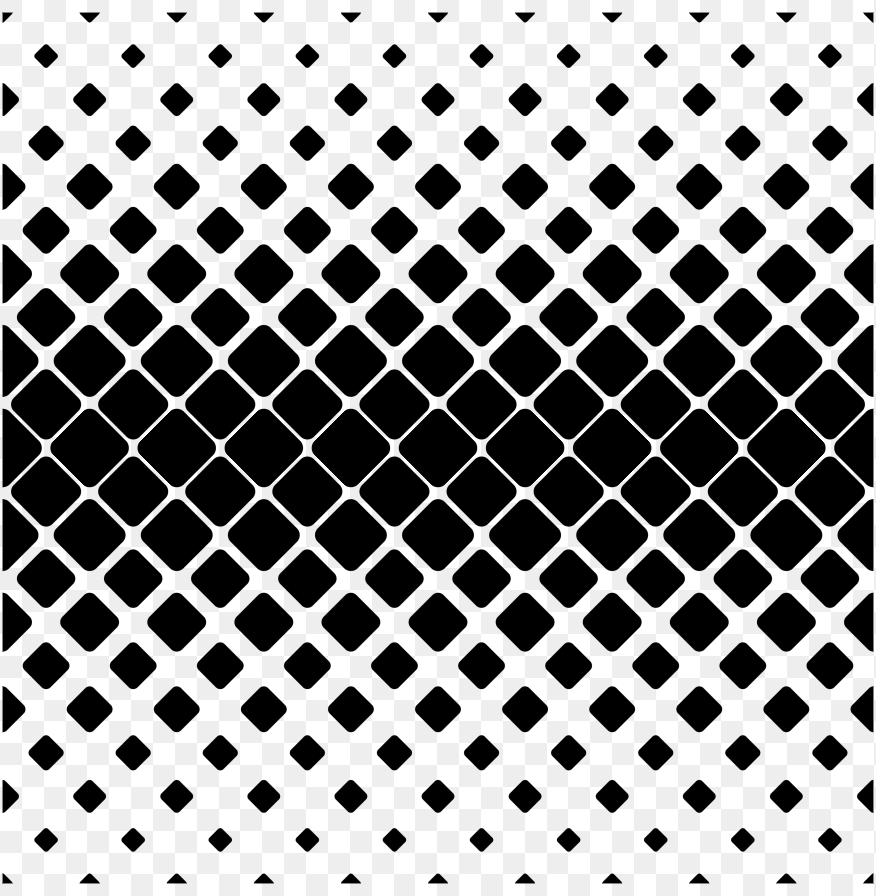
A Shadertoy shader for this pattern:

```glsl
// Halftone of rounded black diamonds, largest along the middle row, on a pale checkerboard.

const float ROW_STEP = 0.0486;        // row spacing, in canvas heights
const float HALF_EXTENT = 10.0;       // half side of the pattern square, in rows
const float EVEN_SIZE = 1.082;        // half diagonal of even rows and its loss per row
const float EVEN_SHRINK = 0.083;
const float ODD_SIZE = 0.967;         // the same for odd rows
const float ODD_SHRINK = 0.0742;
const float MAX_SIZE = 1.0;
const float CORNER = 0.34;            // corner radius as a share of the half side
const float CHECKER_CELL = 0.0244;    // checker square, in canvas heights
const vec3 INK = vec3(0.0);
const vec3 PAPER = vec3(1.0);
const vec3 PAPER_SHADE = vec3(0.935);

float roundedBox(vec2 p, float halfSide, float radius) {
    vec2 q = abs(p) - halfSide + radius;
    return length(max(q, 0.0)) + min(max(q.x, q.y), 0.0) - radius;
}

// Half diagonal of the diamonds in a row, counted from the middle.
float diamondSize(float row) {
    float k = abs(row);
    bool odd = mod(k, 2.0) > 0.5;
    float size = odd ? ODD_SIZE - ODD_SHRINK * k : EVEN_SIZE - EVEN_SHRINK * k;
    return clamp(size, 0.0, MAX_SIZE);
}

// Signed distance to the diamond of the staggered lattice cell around p.
float diamondField(vec2 p) {
    vec2 cell = floor(0.5 * vec2(p.x + p.y, p.x - p.y) + 0.5);
    vec2 center = vec2(cell.x + cell.y, cell.x - cell.y);
    vec2 d = p - center;
    vec2 turned = vec2(d.x + d.y, d.x - d.y) * inversesqrt(2.0);
    float halfSide = diamondSize(center.y) * inversesqrt(2.0);
    return roundedBox(turned, halfSide, CORNER * halfSide);
}

vec3 checkerboard(vec2 p) {
    vec2 cell = floor(p / CHECKER_CELL);
    return mix(PAPER_SHADE, PAPER, mod(cell.x + cell.y, 2.0));
}

void mainImage(out vec4 fragColor, in vec2 fragCoord) {
    vec2 p = (fragCoord - 0.5 * iResolution.xy) / (iResolution.y * ROW_STEP);
    float pixel = 1.0 / (iResolution.y * ROW_STEP);

    // Checks start at the upper left corner.
    vec2 fromTop = vec2(fragCoord.x, iResolution.y - fragCoord.y) / iResolution.y;
    vec3 color = checkerboard(fromTop);

    // Diamonds, cut off at the square border.
    float border = max(abs(p.x), abs(p.y)) - HALF_EXTENT;
    float dist = max(diamondField(p), border);
    float coverage = 1.0 - smoothstep(-0.7 * pixel, 0.7 * pixel, dist);

    fragColor = vec4(mix(color, INK, coverage), 1.0);
}
```
